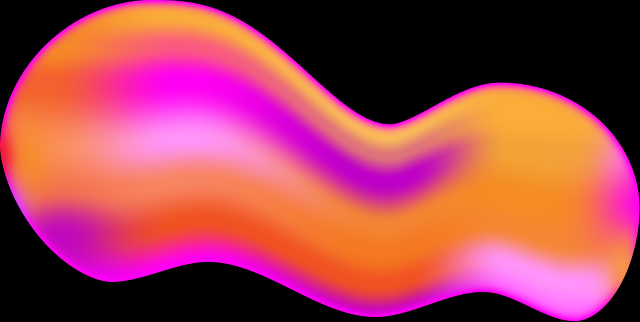
Reproduce this background procedurally as a WebGL 1 fragment shader.

```glsl
precision highp float;
// A glossy liquid blob with flowing magenta, pink and orange bands on black.
uniform vec2 u_resolution;

const vec2 GRID = vec2(768.0, 386.0); // virtual canvas, y pointing down
const vec3 MAGENTA = vec3(1.0, 0.0, 0.95);
const vec3 VIOLET = vec3(0.85, 0.35, 1.0);
const vec3 PINK = vec3(1.0, 0.58, 0.98);
const vec3 ORANGE = vec3(0.96, 0.55, 0.13);
const vec3 AMBER = vec3(0.98, 0.68, 0.22);
const vec3 SALMON = vec3(0.97, 0.52, 0.38);
const vec3 RED = vec3(0.94, 0.32, 0.13);
const vec3 PURPLE = vec3(0.74, 0.0, 0.78);

// S-shaped step from 0 to 1 between two places, skewed by a power.
float ease(float from, float to, float x, float skew) {
  float t = pow(clamp((x - from) / (to - from), 0.0, 1.0), skew);
  return t * t * (3.0 - 2.0 * t);
}

float topEdge(float x) {
  return 149.0 * ease(180.0, 468.0, x, 1.4) - 50.0 * ease(468.0, 600.0, x, 0.85);
}

float bottomEdge(float x) {
  return 338.0 - 24.0 * ease(133.0, 250.0, x, 1.0) + 66.0 * ease(250.0, 450.0, x, 1.0)
    - 30.0 * ease(450.0, 580.0, x, 1.0) + 35.0 * ease(580.0, 690.0, x, 1.0);
}

// Quarter superellipse, positive inside; offset points outward from its centre.
float cap(vec2 offset, vec2 radii, float power) {
  vec2 q = pow(max(offset, 0.0) / radii, vec2(power));
  return radii.y * (1.0 - pow(q.x + q.y, 1.0 / power));
}

// Inside fields of the upper and the lower outline.
vec2 outlineFields(vec2 p) {
  float upper = p.y - topEdge(p.x);
  float lower = bottomEdge(p.x) - p.y;
  if (p.x < 180.0) upper = cap(vec2(180.0, 175.0) - p, vec2(180.0, 175.0), 1.9);
  if (p.x > 600.0) upper = cap(vec2(p.x - 600.0, 250.0 - p.y), vec2(167.5, 151.0), 2.0);
  if (p.x < 133.0) lower = cap(vec2(133.0 - p.x, p.y - 175.0), vec2(133.0, 163.0), 1.65);
  if (p.x > 690.0) lower = cap(p - vec2(690.0, 250.0), vec2(77.5, 135.0), 1.87);
  return min(vec2(upper, lower), 120.0);
}

// Approximate distance to the outline, from the field slopes.
float blobDistance(vec2 p) {
  const float STEP = 0.5;
  vec2 f = outlineFields(p);
  vec2 dx = (outlineFields(p + vec2(STEP, 0.0)) - f) / STEP;
  vec2 dy = (outlineFields(p + vec2(0.0, STEP)) - f) / STEP;
  vec2 d = f / max(sqrt(dx * dx + dy * dy), 0.3);
  return min(d.x, d.y);
}

// Seven colours blended from the upper outline (t = 0) to the lower (t = 1).
vec3 ramp(float t, vec3 a, vec3 b, vec3 c, vec3 d, vec3 e, vec3 f, vec3 g) {
  vec3 color = mix(a, b, smoothstep(0.06, 0.17, t));
  color = mix(color, c, smoothstep(0.17, 0.29, t));
  color = mix(color, d, smoothstep(0.31, 0.52, t));
  color = mix(color, e, smoothstep(0.52, 0.68, t));
  color = mix(color, f, smoothstep(0.68, 0.84, t));
  return mix(color, g, smoothstep(0.84, 1.0, t));
}

// Bands that follow the body and change colour along it.
vec3 flowColor(vec2 p) {
  float upper = topEdge(p.x);
  float t = (p.y - upper) / (bottomEdge(p.x) - upper);
  vec3 tail = ramp(t, ORANGE, ORANGE, vec3(0.95, 0.38, 0.18), vec3(0.98, 0.56, 0.36),
    vec3(0.96, 0.47, 0.28), vec3(0.78, 0.1, 0.65), vec3(0.85, 0.0, 0.95));
  vec3 crest = ramp(t, AMBER, vec3(0.98, 0.35, 0.5), MAGENTA, PINK, SALMON, RED, MAGENTA);
  vec3 waist = ramp(t, vec3(0.98, 0.75, 0.33), vec3(0.87, 0.45, 0.48), PURPLE,
    vec3(0.95, 0.52, 0.2), vec3(0.96, 0.47, 0.13), RED, PURPLE);
  vec3 head = ramp(t, AMBER, AMBER, vec3(0.95, 0.64, 0.22), ORANGE,
    vec3(0.96, 0.53, 0.2), PINK, vec3(1.0, 0.4, 1.0));
  vec3 color = mix(tail, crest, smoothstep(60.0, 210.0, p.x));
  color = mix(color, waist, smoothstep(230.0, 440.0, p.x));
  return mix(color, head, smoothstep(490.0, 610.0, p.x));
}

// Tint with a soft elliptical glow.
vec3 glow(vec3 color, vec2 p, vec2 center, vec2 radii, vec3 tint, float strength) {
  vec2 q = (p - center) / radii;
  return mix(color, tint, strength * exp(-dot(q, q)));
}

void main() {
  vec2 uv = gl_FragCoord.xy / u_resolution;
  vec2 p = vec2(uv.x, 1.0 - uv.y) * GRID;
  float pixel = GRID.x / u_resolution.x;
  float d = blobDistance(p);

  // Body and soft lights at both ends
  vec3 color = flowColor(p);
  color = glow(color, p, vec2(34.0, 195.0), vec2(24.0, 55.0), ORANGE, 0.8);
  color = glow(color, p, vec2(75.0, 285.0), vec2(48.0, 38.0), PURPLE, 0.7);
  color = glow(color, p, vec2(752.0, 190.0), vec2(32.0, 40.0), PINK, 0.7);
  color = glow(color, p, vec2(772.0, 248.0), vec2(52.0, 50.0), MAGENTA, 0.95);

  // Luminous rim, then the warm and violet patches that cover it
  color = mix(color, MAGENTA, exp(-pow(max(d, 0.0) / 6.5, 1.5)));
  color = glow(color, p, vec2(2.0, 185.0), vec2(16.0, 32.0), vec3(0.95, 0.1, 0.15), 0.9);
  color = glow(color, p, vec2(16.0, 250.0), vec2(20.0, 32.0), VIOLET, 0.7);
  color = glow(color, p, vec2(750.0, 325.0), vec2(24.0, 42.0), vec3(0.96, 0.6, 0.25), 0.95);

  float coverage = smoothstep(-0.6 * pixel, 0.6 * pixel, d);
  gl_FragColor = vec4(color * coverage, 1.0);
}
```
